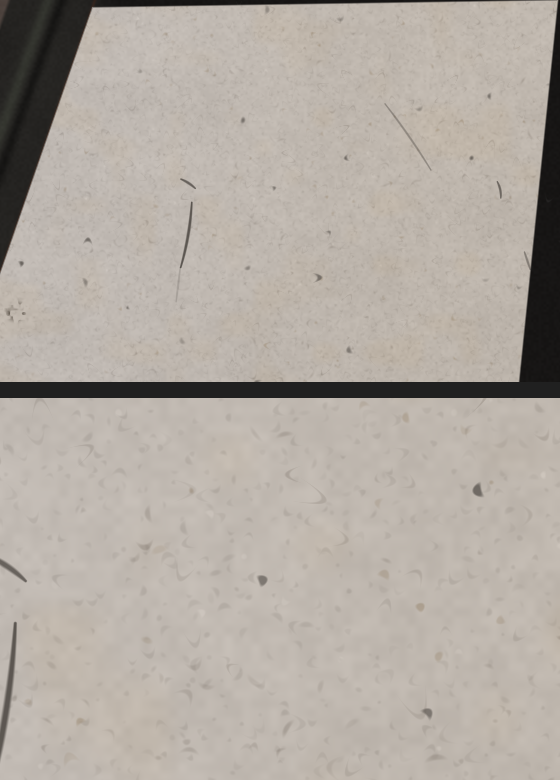
Top: the whole. Bottom: its middle third, enlarged.
A WebGL 1 fragment shader for this texture:

```glsl
precision highp float;
uniform vec2 u_resolution;

float hash(vec2 p) {
  vec3 q = fract(vec3(p.xyx) * 0.1031);
  q += dot(q, q.yzx + 33.33);
  return fract((q.x + q.y) * q.z);
}

float noise(vec2 p) {
  vec2 i = floor(p), f = fract(p);
  f = f * f * (3.0 - 2.0 * f);
  return mix(mix(hash(i), hash(i + vec2(1.0, 0.0)), f.x),
             mix(hash(i + vec2(0.0, 1.0)), hash(i + 1.0), f.x), f.y);
}

// Randomly turned grains, one per grid cell; size is relative to the cell
float flecks(vec2 p, float scale, float density, float size, float stretch, float seed) {
  vec2 g = p * scale, cell = floor(g);
  float soft = 1.4 * scale / u_resolution.y, shade = 0.0;
  for (int y = -1; y <= 1; y++) {
    for (int x = -1; x <= 1; x++) {
      vec2 id = cell + vec2(float(x), float(y));
      vec2 key = id + seed;
      if (hash(key + 5.3) > density) continue;
      vec2 d = g - id - vec2(hash(key + 17.1), hash(key + 41.7));
      float angle = 6.2832 * hash(key + 73.9);
      vec2 axis = vec2(cos(angle), sin(angle));
      d = vec2(dot(d, axis), dot(d, vec2(-axis.y, axis.x)));
      d.y += d.x * d.x * (hash(key + 31.3) - 0.5) / size;
      float radius = size * mix(0.5, 1.2, hash(key + 91.3));
      d.x /= mix(1.0, stretch, hash(key + 57.7));
      float grain = 1.0 - smoothstep(radius - soft, radius + soft, length(d));
      shade = max(shade, grain * mix(0.35, 1.0, hash(key + 23.5)));
    }
  }
  return shade;
}

// Bent hair, thinning toward both ends
float hair(vec2 p, vec2 a, vec2 b, float width, float bend) {
  vec2 ab = b - a;
  float t = clamp(dot(p - a, ab) / dot(ab, ab), 0.0, 1.0);
  float arch = 4.0 * t * (1.0 - t);
  vec2 onCurve = a + ab * t + normalize(vec2(-ab.y, ab.x)) * bend * arch;
  float w = width * (0.35 + 0.65 * arch);
  return 1.0 - smoothstep(w * 0.3, w + 1.0 / u_resolution.y, length(p - onCurve));
}

vec3 frameColor(vec2 p) {
  vec3 black = vec3(0.088, 0.082, 0.079);
  vec3 charcoal = vec3(0.155, 0.15, 0.14);
  float leftSide = 1.0 - smoothstep(0.2, 0.32, p.x);
  vec3 color = mix(black, charcoal, leftSide * (0.65 + 0.35 * noise(p * 9.0)));

  // Bevel sheen and the worn corner
  float across = p.x - 0.36 * (p.y - 0.7);
  color += vec3(0.055, 0.065, 0.05) * leftSide * exp(-pow((across - 0.018) / 0.016, 2.0));
  color *= 1.0 - 0.4 * leftSide * exp(-pow((across - 0.055) / 0.014, 2.0));
  float corner = 1.0 - smoothstep(-0.005, 0.008, p.x - 0.35 * (p.y - 0.935));
  color = mix(color, vec3(0.3, 0.26, 0.24), corner);

  float dust = flecks(p, 16.0, 0.12, 0.035, 3.0, 300.0);
  return color + 0.1 * dust + 0.018 * (noise(p * 150.0) - 0.5);
}

vec3 paperColor(vec2 p) {
  vec3 color = mix(vec3(0.757, 0.731, 0.707), vec3(0.75, 0.718, 0.682),
                   smoothstep(0.1, 1.2, p.x));
  color -= 0.012 * smoothstep(0.7, 0.0, p.y);

  // Mottled pulp
  color += 0.022 * (noise(p * 7.0) - 0.5) + 0.02 * (noise(p * 38.0) - 0.5);
  color += 0.032 * (noise(p * 125.0) - 0.5);
  color -= vec3(0.0, 0.008, 0.022) * smoothstep(0.55, 0.9, noise(p * 13.0 + 40.0));

  // Pale grains, fibres and dark specks
  color -= 0.055 * flecks(p, 75.0, 0.5, 0.16, 2.5, 10.0);
  color -= vec3(0.09, 0.093, 0.095) * flecks(p, 36.0, 0.3, 0.075, 4.0, 80.0);
  color -= vec3(0.08, 0.1, 0.13) * flecks(p, 22.0, 0.15, 0.07, 2.0, 140.0);
  color += 0.05 * flecks(p, 30.0, 0.08, 0.07, 1.5, 190.0);
  color = mix(color, vec3(0.33, 0.31, 0.29), 0.8 * flecks(p, 7.0, 0.3, 0.034, 2.0, 240.0));

  // Smudge broken into crumbs
  float smudge = 1.0 - smoothstep(0.01, 0.035, length(p - vec2(0.042, 0.185)));
  color -= 0.4 * smudge * smoothstep(0.5, 0.8, noise(p * 95.0));

  // Loose hairs and scratches
  vec3 hairColor = vec3(0.29, 0.27, 0.25);
  color = mix(color, hairColor, 0.85 * hair(p, vec2(0.502, 0.47), vec2(0.473, 0.3), 0.0036, 0.005));
  color = mix(color, hairColor, 0.2 * hair(p, vec2(0.472, 0.3), vec2(0.461, 0.21), 0.002, 0.0));
  color = mix(color, hairColor, 0.75 * hair(p, vec2(0.474, 0.531), vec2(0.511, 0.507), 0.003, 0.002));
  color = mix(color, hairColor, 0.4 * hair(p, vec2(1.008, 0.728), vec2(1.128, 0.555), 0.002, 0.003));
  color = mix(color, hairColor, 0.7 * hair(p, vec2(1.302, 0.524), vec2(1.311, 0.482), 0.0026, 0.003));
  return mix(color, hairColor, 0.5 * hair(p, vec2(1.373, 0.34), vec2(1.388, 0.295), 0.0025, 0.0));
}

void main() {
  vec2 p = gl_FragCoord.xy / u_resolution.y;

  // Signed distance inside the tilted sheet
  float left = (p.x - 0.347 * (p.y - 0.284)) * 0.945;
  float right = 1.359 + 0.102 * p.y - p.x;
  float top = 0.977 + 0.0156 * p.x - p.y;
  float inside = min(left, min(right, top));

  float soft = 0.0012 + 0.7 / u_resolution.y;
  vec3 color = mix(frameColor(p), paperColor(p), smoothstep(-soft, soft, inside));
  color += vec3(0.07, 0.02, 0.0) * exp(-pow(left / 0.004, 2.0)) * step(inside, 0.0);
  gl_FragColor = vec4(color, 1.0);
}
```
